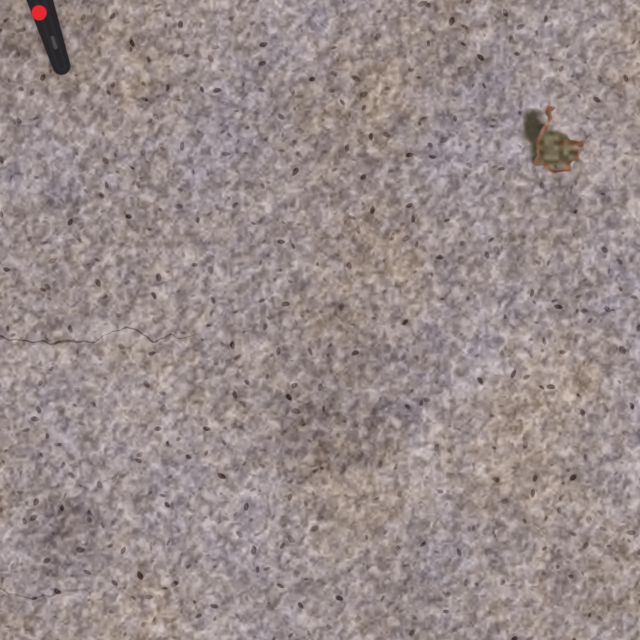
Write a Shadertoy shader that draws this texture.

```glsl
// Weathered pinkish-grey concrete: layered value noise gives grain and blotches,
// jittered cells give dark pits, warped lines give hairline cracks.
// A dark pen tip with a red button and a curled dry leaf lie near the top.

const vec3 CONCRETE = vec3(0.617, 0.564, 0.556);
const vec3 PIT_TINT = vec3(0.96, 1.0, 0.98);
const vec3 WARM_SHIFT = vec3(0.012, 0.002, -0.030);
const vec3 PEN_BLACK = vec3(0.16, 0.15, 0.16);
const vec3 BUTTON_RED = vec3(0.90, 0.16, 0.19);
const vec3 LEAF_SHADE = vec3(0.23, 0.21, 0.15);
const vec3 LEAF_OLIVE = vec3(0.40, 0.36, 0.26);
const vec3 LEAF_BROWN = vec3(0.52, 0.36, 0.28);
const float GRAIN_SCALE = 118.0;
const float GRAIN_CONTRAST = 0.105;
const float PIT_SCALE = 42.0;
const float PIT_SHARE = 0.52;
const float SOFTNESS = 0.0016;

// Stains: centre, radius, darkness
const vec4 STAINS[5] = vec4[5](
    vec4(0.51, 0.34, 0.12, 0.08), vec4(0.10, 0.17, 0.06, 0.09),
    vec4(0.74, 0.94, 0.14, 0.05), vec4(0.02, 0.93, 0.15, 0.07),
    vec4(0.912, 0.407, 0.016, 0.20));

float hash(vec2 p) {
    vec3 q = fract(p.xyx * 0.1031);
    q += dot(q, q.yzx + 33.33);
    return fract((q.x + q.y) * q.z);
}

vec2 hash2(vec2 p) { return vec2(hash(p), hash(p + 57.0)); }

// Signed value noise, -1 to 1
float noise(vec2 p) {
    vec2 i = floor(p), f = fract(p);
    f = f * f * (3.0 - 2.0 * f);
    float low = mix(hash(i), hash(i + vec2(1, 0)), f.x);
    float high = mix(hash(i + vec2(0, 1)), hash(i + vec2(1, 1)), f.x);
    return 2.0 * mix(low, high, f.y) - 1.0;
}

mat2 turn(float a) { return mat2(cos(a), sin(a), -sin(a), cos(a)); }

float cover(float d, float soft) { return 1.0 - smoothstep(-soft, soft, d); }

// x: distance to the segment, y: position along it
vec2 segment(vec2 p, vec2 a, vec2 b) {
    vec2 ab = b - a;
    float t = clamp(dot(p - a, ab) / dot(ab, ab), 0.0, 1.0);
    return vec2(length(p - a - ab * t), t);
}

// Darkness of scattered, slightly elongated pits
float pits(vec2 p) {
    vec2 cell = floor(p), f = fract(p);
    float dark = 0.0;
    for (int y = -1; y <= 1; y++)
    for (int x = -1; x <= 1; x++) {
        vec2 o = vec2(x, y), id = cell + o + 100.0;
        vec2 place = hash2(id), kind = hash2(id + 211.0);
        vec2 d = turn(6.283 * hash(id + 31.0)) * (f - o - place);
        float radius = mix(0.10, 0.23, kind.y * kind.y);
        float depth = mix(0.09, 0.32, kind.y * hash(id + 83.0));
        float spot = cover(length(d * vec2(0.8, 1.35)) - radius, 0.075);
        dark = max(dark, spot * depth * step(kind.x, PIT_SHARE));
    }
    return dark;
}

float crack(vec2 p, float height, float end) {
    float line = height + 0.018 * noise(vec2(p.x * 21.0, height * 90.0))
               + 0.005 * noise(vec2(p.x * 75.0, 4.0));
    float width = 0.0012 + 0.0012 * noise(vec2(p.x * 30.0, 9.0));
    return cover(abs(p.y - line) - width, SOFTNESS) * cover(p.x - end, 0.02);
}

vec3 concrete(vec2 p) {
    vec2 warp = vec2(noise(p * 90.0), noise(p * 90.0 + 40.0));
    vec2 g = turn(0.6) * p + 3.0 + 0.0022 * warp;
    float grain = noise(g * GRAIN_SCALE * vec2(1.15, 0.85))
                + 0.75 * noise(turn(0.9) * g * GRAIN_SCALE * 1.75 + 20.0)
                + 0.50 * noise(turn(1.7) * g * GRAIN_SCALE * 0.5 + 50.0);
    float blotch = noise(g * 5.0) + 0.7 * noise(g * 13.0 + 8.0) + 0.5 * noise(g * 29.0);
    float tone = GRAIN_CONTRAST * grain + 0.028 * blotch;
    for (int i = 0; i < 5; i++) {
        vec4 s = STAINS[i];
        float d = length(p - s.xy) / s.z + 0.3 * noise(p * 26.0);
        tone -= s.w * cover(d - 0.75, 0.45) * (0.75 + 0.4 * noise(p * 60.0));
    }
    tone -= 0.20 * max(crack(p, 0.474, 0.30), 0.6 * crack(p, 0.065, 0.13));
    float warmth = noise(g * 6.0 + 70.0) + 0.6 * noise(g * 45.0 + 30.0);
    return CONCRETE + tone + WARM_SHIFT * warmth - pits((p + 0.0015 * warp) * PIT_SCALE) * PIT_TINT;
}

vec3 addPen(vec3 col, vec2 p) {
    vec2 s = segment(p, vec2(0.056, 1.02), vec2(0.096, 0.897));
    float d = s.x - mix(0.021, 0.014, s.y);
    col *= 1.0 - 0.18 * cover(d - 0.003, 0.008);
    col = mix(col, PEN_BLACK + 0.05 * cover(abs(s.x - 0.006), 0.005), cover(d, SOFTNESS));
    float glint = segment(p, vec2(0.082, 0.941), vec2(0.087, 0.926)).x - 0.003;
    col = mix(col, vec3(0.36, 0.36, 0.39), 0.7 * cover(glint, SOFTNESS));
    return mix(col, BUTTON_RED, cover(length(p - vec2(0.061, 0.980)) - 0.012, SOFTNESS));
}

vec3 addLeaf(vec3 col, vec2 p) {
    vec2 q = p - vec2(0.868, 0.767);
    q += 0.006 * vec2(noise(p * 75.0), noise(p * 75.0 + 15.0));
    float shade = segment(q, vec2(-0.036, 0.045), vec2(-0.028, -0.012)).x - 0.014;
    float body = length(q * vec2(0.9, 1.1)) - 0.031;
    float rim = abs(length(q) - 0.032) - 0.004 - 0.003 * noise(p * 110.0);
    rim = max(rim, q.y - 0.012);
    rim = min(rim, segment(q, vec2(-0.032, 0.005), vec2(-0.006, 0.062)).x - 0.0035);
    rim = min(rim, segment(q, vec2(0.012, 0.006), vec2(0.042, 0.012)).x - 0.005);
    float mottle = noise(p * 130.0);
    col = mix(col, LEAF_SHADE, 0.85 * cover(shade, 0.007));
    col = mix(col, LEAF_OLIVE + 0.13 * mottle, 0.85 * cover(body, 0.004));
    return mix(col, LEAF_BROWN + 0.16 * mottle, 0.9 * cover(rim, 0.002));
}

void mainImage(out vec4 fragColor, in vec2 fragCoord) {
    vec2 p = fragCoord / iResolution.xy;
    vec3 col = addLeaf(addPen(concrete(p), p), p);
    fragColor = vec4(clamp(col, 0.0, 1.0), 1.0);
}
```
